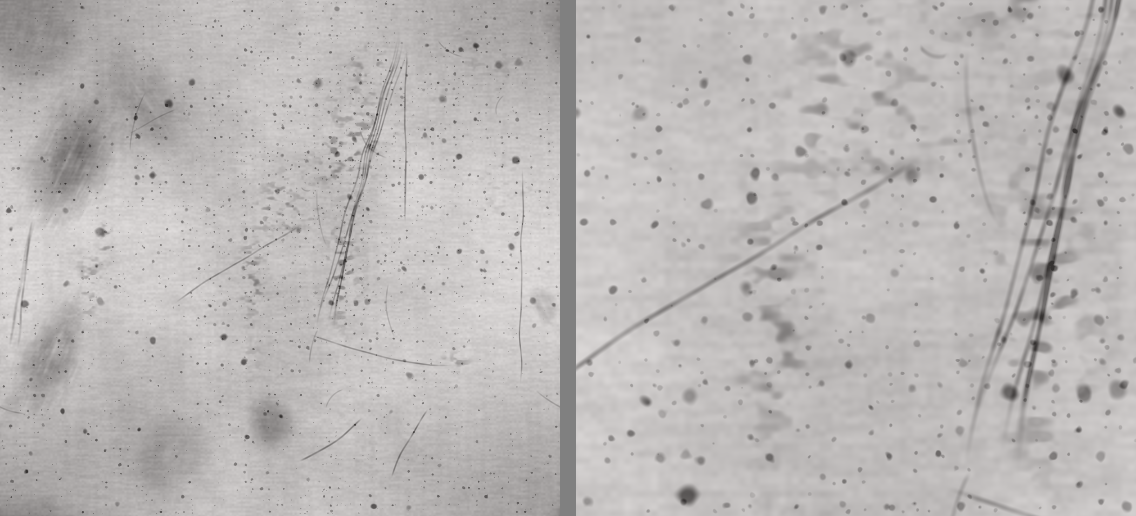
Left: the whole. Right: its middle third, enlarged.
Give the GLSL for this texture, as a WebGL 1 fragment shader.

```glsl
precision highp float;
// Worn pale metal sheet with smudges, specks, grime flakes and scratches, tiling.
uniform vec2 u_resolution;

float hash(vec2 p) {
  return fract(sin(dot(p, vec2(127.1, 311.7))) * 43758.5453);
}

// Value noise with n cells across the tile, wrapping at its edges.
float noise(vec2 uv, vec2 n) {
  vec2 p = uv * n, i = floor(p), f = fract(p);
  f = f * f * (3.0 - 2.0 * f);
  vec2 a = mod(i, n), b = mod(i + 1.0, n);
  return mix(mix(hash(a), hash(vec2(b.x, a.y)), f.x),
             mix(hash(vec2(a.x, b.y)), hash(b), f.x), f.y);
}

float fbm(vec2 uv, vec2 n) {
  float sum = 0.0, amp = 0.5;
  for (int i = 0; i < 5; i++) {
    sum += amp * noise(uv, n);
    n *= 2.0;
    amp *= 0.5;
  }
  return sum / 0.97;
}

vec2 aspect() { return vec2(u_resolution.x / u_resolution.y, 1.0); }

// Shortest way from c to uv on the wrapped tile.
vec2 offset(vec2 uv, vec2 c) { return (fract(uv - c + 0.5) - 0.5) * aspect(); }

float blob(vec2 uv, vec2 c, vec2 size) {
  vec2 q = offset(uv, c) / size;
  return exp(-dot(q, q));
}

// Ragged rubbed patch, hatched along its own leaning axis.
float smudge(vec2 uv, vec2 c, vec2 size, float lean, float hatching, float warp) {
  vec2 q = offset(uv, c);
  q = vec2(cos(lean) * q.x - sin(lean) * q.y, sin(lean) * q.x + cos(lean) * q.y);
  float hatch = 0.65 * noise(q, vec2(130.0, 24.0)) + 0.35 * noise(q, vec2(240.0, 60.0));
  float r = length(q / size) + warp + hatching * 0.6 * (hatch - 0.5);
  return (1.0 - smoothstep(0.25, 1.15, r)) * mix(1.0, 0.3 + 1.4 * hatch, hatching);
}

float scratch(vec2 uv, vec2 a, vec2 b, float bend, float width) {
  vec2 d = (b - a) * aspect();
  float len = length(d);
  d /= len;
  vec2 q = offset(uv, 0.5 * (a + b));
  float t = dot(q, d) / len;
  float side = q.x * d.y - q.y * d.x + bend * (1.0 - 4.0 * t * t);
  side += 0.007 * (noise(uv, vec2(17.0)) - 0.5);
  float line = 1.0 - smoothstep(0.0, 2.0 * width, abs(side));
  return line * (1.0 - smoothstep(0.36, 0.5, abs(t))) * (0.45 + 0.8 * noise(uv, vec2(60.0)));
}

float wear(vec2 uv) {
  return 0.25 + 0.75 * blob(uv, vec2(0.62, 0.64), vec2(0.27, 0.32));
}

// One dot per grid cell, more of them where the sheet is worn.
float specks(vec2 uv, vec2 n, float amount) {
  vec2 p = uv * n, id = mod(floor(p), n);
  vec2 c = 0.3 + 0.4 * vec2(hash(id + 3.1), hash(id + 7.7));
  float r = 0.07 + 0.16 * pow(hash(id + 5.3), 3.0);
  float d = length(fract(p) - c) + 0.14 * (noise(uv, n * 4.0) - 0.5);
  float present = step(hash(id + 1.9), amount * wear((id + 0.5) / n));
  return present * (1.0 - smoothstep(r * 0.5, r + 0.09, d)) * (0.4 + 0.6 * hash(id + 9.2));
}

void main() {
  vec2 uv = gl_FragCoord.xy / u_resolution;
  float warp = 1.3 * (fbm(uv, vec2(9.0, 8.0)) - 0.5);

  // Pale sheet, cloudy and dull towards the edges
  vec2 rim = 0.5 + 0.5 * cos(6.28318 * uv);
  float v = 0.838 - 0.15 * rim.x * rim.y - 0.06 * pow(rim.y, 3.0);
  v -= 0.11 * smoothstep(0.3, 0.72, fbm(uv, vec2(4.0)));

  // Brushed grain
  v += 0.045 * (noise(uv, vec2(48.0, 230.0)) - 0.5) + 0.04 * (noise(uv, vec2(250.0, 236.0)) - 0.5);
  v += 0.02 * (noise(uv, vec2(110.0, 6.0)) - 0.5);

  // Rubbed smudges
  v -= 0.20 * smudge(uv, vec2(0.12, 0.69), vec2(0.085, 0.145), 0.45, 0.9, 0.5 * warp);
  v -= 0.08 * smudge(uv, vec2(0.13, 0.69), vec2(0.04, 0.07), 0.2, 0.4, warp);
  v -= 0.17 * smudge(uv, vec2(0.10, 0.33), vec2(0.06, 0.14), 0.4, 0.8, warp);
  v -= 0.18 * smudge(uv, vec2(0.48, 0.18), vec2(0.05, 0.075), -0.2, 0.25, 0.7 * warp);
  v -= 0.10 * smudge(uv, vec2(0.30, 0.12), vec2(0.08, 0.10), 0.6, 0.3, warp);
  v -= 0.09 * smudge(uv, vec2(0.27, 0.79), vec2(0.07, 0.13), -0.6, 0.9, warp);
  v -= 0.09 * smudge(uv, vec2(0.07, 0.93), vec2(0.09, 0.10), 0.3, 0.5, warp);
  v -= 0.10 * smudge(uv, vec2(0.97, 0.41), vec2(0.022, 0.035), -0.4, 0.8, warp);

  // Flaky grime in clusters
  float grime = 0.5 * wear(uv) * smoothstep(0.08, 0.4, warp);
  grime += blob(uv, vec2(0.45, 0.46), vec2(0.025, 0.07)) + blob(uv, vec2(0.50, 0.60), vec2(0.04, 0.05));
  grime += blob(uv, vec2(0.62, 0.71), vec2(0.05, 0.07)) + blob(uv, vec2(0.66, 0.86), vec2(0.03, 0.05));
  grime += blob(uv, vec2(0.19, 0.54), vec2(0.012, 0.04)) + blob(uv, vec2(0.16, 0.44), vec2(0.02, 0.05));
  grime += blob(uv, vec2(0.61, 0.47), vec2(0.03, 0.09)) + blob(uv, vec2(0.81, 0.29), vec2(0.03, 0.02));
  float flakes = 0.65 * noise(uv, vec2(72.0, 104.0)) + 0.35 * noise(uv, vec2(150.0, 190.0));
  v -= 0.25 * min(grime, 1.0) * smoothstep(0.5, 0.8, flakes);

  // Specks from dust to pits
  v -= 0.20 * specks(uv, vec2(124.0, 114.0), 0.28);
  v -= 0.34 * specks(uv, vec2(72.0, 66.0), 0.42) + 0.42 * specks(uv, vec2(31.0, 28.0), 0.2);

  // Long scratches, then a bundle and faint stray ones
  float cuts = scratch(uv, vec2(0.725, 0.91), vec2(0.724, 0.56), 0.0, 0.0014);
  cuts += scratch(uv, vec2(0.932, 0.68), vec2(0.93, 0.25), 0.0, 0.0013);
  cuts += scratch(uv, vec2(0.31, 0.41), vec2(0.54, 0.565), 0.004, 0.0014);
  cuts += scratch(uv, vec2(0.55, 0.35), vec2(0.81, 0.29), -0.01, 0.0014);
  cuts += scratch(uv, vec2(0.53, 0.105), vec2(0.65, 0.19), -0.006, 0.0016);
  cuts += scratch(uv, vec2(0.70, 0.07), vec2(0.765, 0.21), 0.006, 0.0014);
  for (int i = 0; i < 12; i++) {
    float k = float(i);
    vec2 r = vec2(hash(vec2(k, 2.3)), hash(vec2(k, 6.1))) - 0.5;
    vec2 s = vec2(hash(vec2(k, 8.7)), hash(vec2(k, 4.9)));
    if (i < 5) cuts += 0.8 * scratch(uv, vec2(0.725, 0.92) + 0.03 * r, vec2(0.575, 0.37) + 0.04 * r.yx, 0.03 * r.x, 0.0014);
    if (i < 4) cuts += 0.35 * scratch(uv, vec2(0.06 + 0.012 * r.x, 0.58), vec2(0.022 + 0.02 * r.y, 0.32), 0.0, 0.0018);
    cuts += 0.45 * scratch(uv, s, s + vec2(0.14, 0.2) * r + 0.03, 0.02 * r.y, 0.0013);
  }
  v -= 0.27 * min(cuts, 1.2);

  gl_FragColor = vec4(clamp(v, 0.2, 0.88) + vec3(0.009, -0.003, -0.006), 1.0);
}
```
